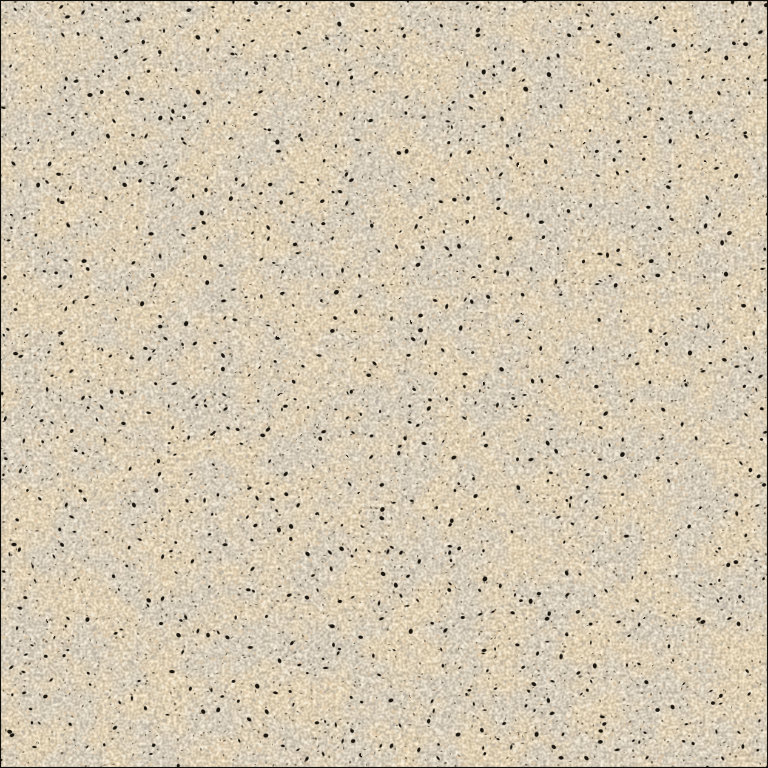
Give the GLSL for this texture, as a WebGL 2 fragment shader.

```glsl
#version 300 es
precision highp float;
// Beige speckled stone: fine sandy grain, pale and dark chips, thin dark outline.

uniform vec2 u_resolution;
out vec4 fragColor;

// Two random values in 0..1 for an integer cell.
vec2 hash2(ivec2 cell, uint seed) {
    uvec2 v = uvec2(cell + 64) * 1664525u + 1013904223u + seed * 747796405u;
    v.x += v.y * 1664525u;
    v.y += v.x * 1664525u;
    v ^= v >> 16u;
    v.x += v.y * 1664525u;
    v.y += v.x * 1664525u;
    v ^= v >> 16u;
    return vec2(v & 65535u) / 65536.0;
}

float cornerSlope(ivec2 cell, vec2 offset, uint seed) {
    float angle = 6.2832 * hash2(cell, seed).x;
    return dot(vec2(cos(angle), sin(angle)), offset);
}

// Gradient noise, roughly -0.7 to 0.7.
float gradientNoise(vec2 p, uint seed) {
    ivec2 cell = ivec2(floor(p));
    vec2 f = fract(p);
    vec2 w = f * f * f * (f * (f * 6.0 - 15.0) + 10.0);
    float bottom = mix(cornerSlope(cell, f, seed),
                       cornerSlope(cell + ivec2(1, 0), f - vec2(1, 0), seed), w.x);
    float top = mix(cornerSlope(cell + ivec2(0, 1), f - vec2(0, 1), seed),
                    cornerSlope(cell + ivec2(1, 1), f - vec2(1, 1), seed), w.x);
    return mix(bottom, top, w.y);
}

// Coverage of randomly turned oval chips, one candidate per grid cell.
float chips(vec2 uv, float cells, float share, float radius, float pixel, uint seed) {
    ivec2 home = ivec2(floor(uv * cells));
    float cover = 0.0;
    for (int y = -1; y <= 1; y++) {
        for (int x = -1; x <= 1; x++) {
            ivec2 cell = home + ivec2(x, y);
            vec2 pick = hash2(cell, seed + 1u);
            if (pick.x > share) continue;
            vec2 shape = hash2(cell, seed + 2u);
            vec2 d = uv - (vec2(cell) + hash2(cell, seed)) / cells;
            float c = cos(pick.y * 6.2832), s = sin(pick.y * 6.2832);
            d = vec2(c * d.x + s * d.y, c * d.y - s * d.x);
            vec2 radii = radius * mix(0.65, 1.25, shape.x) * vec2(1.0, mix(0.45, 0.85, shape.y));
            float dist = (length(d / radii) - 1.0) * radii.y;
            cover = max(cover, 1.0 - smoothstep(-0.7 * pixel, 0.7 * pixel, dist));
        }
    }
    return cover;
}

void main() {
    float pixel = 1.0 / u_resolution.y;
    vec2 uv = gl_FragCoord.xy * pixel;

    // Soft warm and greyish patches
    float patches = gradientNoise(uv * 16.0, 10u) + 0.6 * gradientNoise(uv * 42.0, 11u);
    vec3 color = mix(vec3(0.875, 0.815, 0.705), vec3(0.835, 0.80, 0.735),
                     smoothstep(-0.45, 0.45, patches));

    // Sandy grain
    color += 0.19 * gradientNoise(uv * 270.0, 20u) + 0.10 * gradientNoise(uv * 135.0, 21u);

    // Pale, tan and grey chips
    color = mix(color, vec3(0.96, 0.93, 0.86), 0.8 * chips(uv, 70.0, 0.35, 0.0026, pixel, 30u));
    color = mix(color, vec3(0.88, 0.77, 0.63), 0.6 * chips(uv, 70.0, 0.30, 0.0026, pixel, 40u));
    color = mix(color, vec3(0.70, 0.67, 0.63), 0.7 * chips(uv, 80.0, 0.40, 0.0022, pixel, 50u));

    // Dark chips, denser in the greyish patches
    float crowding = 0.25 * patches;
    color = mix(color, vec3(0.36, 0.32, 0.25),
                0.85 * chips(uv, 90.0, 0.38 + crowding, 0.0014, pixel, 60u));
    color = mix(color, vec3(0.10, 0.085, 0.06),
                chips(uv, 46.0, 0.48 + crowding, 0.0027, pixel, 70u));

    // Thin outline along the canvas edge
    vec2 inset = min(uv, u_resolution * pixel - uv);
    float outline = clamp((0.0014 - min(inset.x, inset.y)) / pixel + 0.5, 0.0, 1.0);
    color = mix(color, vec3(0.06, 0.05, 0.04), outline);

    fragColor = vec4(clamp(color, 0.0, 1.0), 1.0);
}
```
